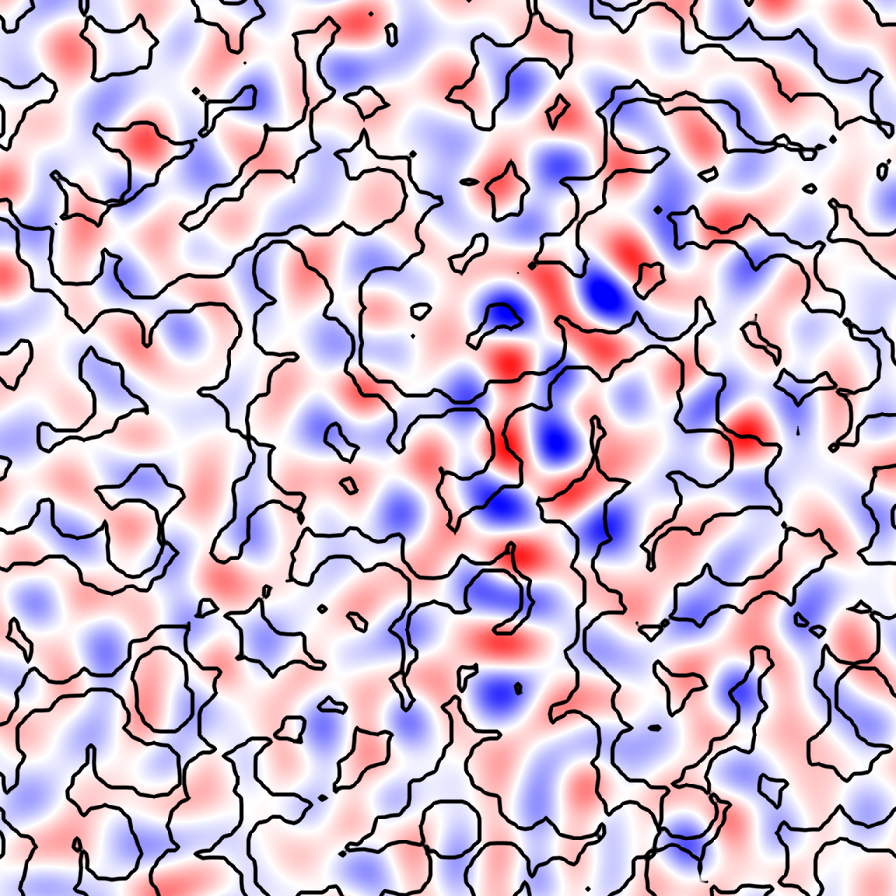
This pattern is drawn by a WebGL 2 fragment shader. Its source:

```glsl
#version 300 es
precision highp float;

uniform vec2 u_resolution;
out vec4 fragColor;

// Colour field
const vec3 WHITE = vec3(1.0);
const vec3 RED = vec3(1.0, 0.0, 0.0);
const vec3 BLUE = vec3(0.0, 0.0, 1.0);
const vec3 INK = vec3(0.0);
const int WAVE_COUNT = 30;
const float MIN_CYCLES = 8.0;
const float MAX_CYCLES = 13.0;
const float CALM_STRENGTH = 0.19;
const float HOT_STRENGTH = 0.25;
const vec2 HOT_CENTER = vec2(0.68, 0.52);
const vec2 HOT_RADIUS = vec2(0.18, 0.34);

// Outlines
const float DISC_CELLS = 18.0;
const float DISC_RADIUS = 0.031;
const float DISC_SOFTNESS = 0.004;
const float OUTLINE_GRID = 128.0;
const float LINE_HALF_WIDTH = 0.0022;
const float LINE_BLUR = 0.0011;

const float TAU = 6.2831853;
const float GOLDEN_ANGLE = 2.3999632;

// Integer hash giving two values in 0..1
vec2 hash2(ivec2 cell) {
    uvec2 v = uvec2(cell + 4096) * 1664525u + 1013904223u;
    v.x += v.y * 1664525u;
    v.y += v.x * 1664525u;
    v ^= v >> 16u;
    v.x += v.y * 1664525u;
    v.y += v.x * 1664525u;
    v ^= v >> 16u;
    return vec2(v & 65535u) / 65535.0;
}

// Sum of plane waves in all directions, unit variance
float waveField(vec2 p) {
    float sum = 0.0;
    for (int i = 0; i < WAVE_COUNT; i++) {
        vec2 rnd = hash2(ivec2(i, 71));
        float angle = float(i) * GOLDEN_ANGLE;
        float cycles = mix(MIN_CYCLES, MAX_CYCLES, rnd.x);
        vec2 direction = vec2(cos(angle), sin(angle));
        sum += cos(TAU * (cycles * dot(p, direction) + rnd.y));
    }
    return sum * sqrt(2.0 / float(WAVE_COUNT));
}

// Diverging palette: blue below zero, red above
vec3 divergingColor(float value) {
    vec3 pole = value < 0.0 ? BLUE : RED;
    return mix(WHITE, pole, min(abs(value), 1.0));
}

// Cellular distance to scattered centres: 0 inside the discs, 1 in the gaps
float gapMask(vec2 p) {
    vec2 q = p * DISC_CELLS;
    ivec2 home = ivec2(floor(q));
    float nearest = 9.0;
    for (int y = -1; y <= 1; y++) {
        for (int x = -1; x <= 1; x++) {
            ivec2 cell = home + ivec2(x, y);
            nearest = min(nearest, distance(q, vec2(cell) + hash2(cell)));
        }
    }
    float signedGap = nearest / DISC_CELLS - DISC_RADIUS;
    return clamp(0.5 + signedGap / DISC_SOFTNESS, 0.0, 1.0);
}

// Distance to the half level of the mask, sampled on a coarse grid
float outlineDistance(vec2 p) {
    vec2 q = p * OUTLINE_GRID;
    vec2 node = floor(q);
    vec2 f = q - node;
    float a = gapMask(node / OUTLINE_GRID);
    float b = gapMask((node + vec2(1.0, 0.0)) / OUTLINE_GRID);
    float c = gapMask((node + vec2(0.0, 1.0)) / OUTLINE_GRID);
    float d = gapMask((node + 1.0) / OUTLINE_GRID);
    float level = mix(mix(a, b, f.x), mix(c, d, f.x), f.y);
    vec2 slope = vec2(mix(b - a, d - c, f.y), mix(c - a, d - b, f.x));
    return abs(level - 0.5) / (max(length(slope), 0.4) * OUTLINE_GRID);
}

void main() {
    vec2 uv = gl_FragCoord.xy / u_resolution;

    // Soft red and blue blobs, stronger around the hot centre
    vec2 hot = (uv - HOT_CENTER) / HOT_RADIUS;
    float strength = CALM_STRENGTH + HOT_STRENGTH * exp(-dot(hot, hot));
    vec3 color = divergingColor(strength * waveField(uv));

    // Thin angular outlines
    float blur = max(LINE_BLUR, 0.5 / u_resolution.y);
    float line = 1.0 - smoothstep(LINE_HALF_WIDTH - blur, LINE_HALF_WIDTH + blur, outlineDistance(uv));
    fragColor = vec4(mix(color, INK, line), 1.0);
}
```
